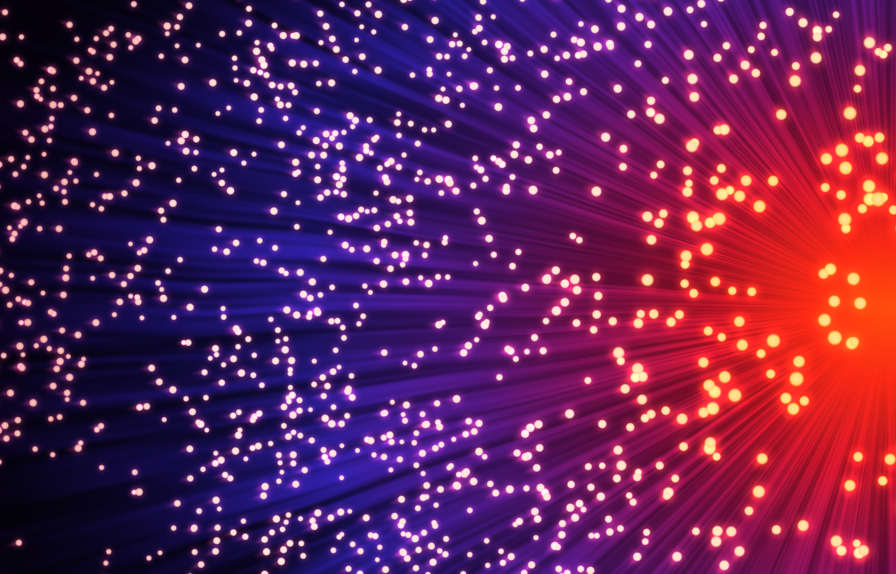
Give the GLSL for this background, as a Shadertoy shader.

```glsl
// Glowing fibre-optic strands fanning out from a hot core, with scattered lit tips.

// Layout, in units of canvas height
const float CORE_X = 0.992;          // fraction of canvas width
const float CORE_Y = 0.464;
const float TIP_CELL = 0.042;
const int TIP_LAYERS = 3;
const float TIP_NEAR = 0.0105;       // tip radius beside the core
const float TIP_FAR = 0.0056;        // tip radius far away
const float TAIL_LENGTH = 0.028;
const float TAIL_GAIN = 0.36;
const float HALO_GAIN = 0.45;

// Background colours by distance from the core
const int STOPS = 8;
const float STOP_AT[STOPS] = float[](0.0, 0.14, 0.31, 0.49, 0.73, 1.02, 1.28, 1.58);
const vec3 STOP_COLOR[STOPS] = vec3[](
    vec3(1.00, 0.30, 0.05), vec3(0.98, 0.16, 0.08),
    vec3(0.76, 0.08, 0.16), vec3(0.50, 0.06, 0.28),
    vec3(0.29, 0.08, 0.44), vec3(0.14, 0.09, 0.49),
    vec3(0.07, 0.04, 0.27), vec3(0.03, 0.01, 0.09));

const vec3 TIP_GOLD = vec3(1.00, 0.82, 0.36);
const vec3 TIP_PALE = vec3(1.00, 0.87, 0.86);
const vec3 TIP_ROSE = vec3(0.92, 0.60, 0.60);
const vec3 HALO_WARM = vec3(1.00, 0.26, 0.08);
const vec3 HALO_PINK = vec3(0.72, 0.20, 0.42);

float hash(vec2 p) {
    vec3 q = fract(p.xyx * 0.1031);
    q += dot(q, q.yzx + 33.33);
    return fract((q.x + q.y) * q.z);
}

float noise(vec2 p) {
    vec2 i = floor(p), f = fract(p);
    f = f * f * (3.0 - 2.0 * f);
    return mix(mix(hash(i), hash(i + vec2(1, 0)), f.x),
               mix(hash(i + vec2(0, 1)), hash(i + vec2(1, 1)), f.x), f.y);
}

float bump(float x, float center, float width) {
    float t = (x - center) / width;
    return exp(-t * t);
}

vec3 glowColor(float d) {
    vec3 color = STOP_COLOR[0];
    for (int i = 1; i < STOPS; i++)
        color = mix(color, STOP_COLOR[i], clamp((d - STOP_AT[i - 1]) / (STOP_AT[i] - STOP_AT[i - 1]), 0.0, 1.0));
    return color;
}

// Radial strands: soft shadows plus fine bright threads
vec3 strands(vec2 q) {
    float d = length(q);
    float spread = length(q * vec2(1.0, q.y > 0.0 ? 1.3 : 1.1));
    float angle = atan(q.y, -q.x) + 0.012 * noise(q * 5.0 + 20.0) + 10.0;
    float broad = noise(vec2(angle * 19.0, d * 1.6));
    float medium = noise(vec2(angle * 52.0, d * 2.4 + 7.0));
    float fine = noise(vec2(angle * 125.0, d * 3.5 + 13.0));
    float weave = 0.25 * broad + 0.4 * medium + 0.35 * fine;
    float contrast = smoothstep(0.05, 0.4, d) * mix(0.5, 1.0, smoothstep(0.6, 1.2, d));
    vec3 color = glowColor(spread);
    color *= mix(1.0, mix(0.42, 1.5, smoothstep(0.15, 0.85, weave)), contrast);

    // Edges of the fan fall into shadow at the far corners
    float corner = smoothstep(0.95, 1.45, d) * smoothstep(0.22, 0.5, abs(q.y));
    return color * (1.0 - 0.45 * corner);
}

// Chance that a cell holds a tip: clumped, densest in the middle left
float tipDensity(vec2 p, float aspect) {
    float x = p.x / aspect;
    float band = 0.17 + 0.36 * bump(x, 0.42, 0.24)
               + 0.30 * bump(x, 0.05, 0.09) * bump(p.y, 0.56, 0.3);
    band *= 1.0 - 0.7 * bump(x, 0.0, 0.25) * bump(p.y, 0.0, 0.2);
    return band * mix(0.45, 1.75, smoothstep(0.25, 0.75, noise(p * 13.0 + 3.0)));
}

// One layer of lit tips with halos and short outward tails
vec3 addTips(vec3 color, vec2 p, vec2 core, float aspect, float layer) {
    vec2 cell = floor(p / TIP_CELL);
    float pixel = 1.0 / iResolution.y;
    for (int j = -1; j <= 1; j++)
    for (int i = -1; i <= 1; i++) {
        vec2 id = cell + vec2(i, j);
        vec2 seed = id + 50.0 + layer * 71.0;
        vec2 tip = (id + vec2(hash(seed), hash(seed + 217.0))) * TIP_CELL;
        if (hash(seed + 431.0) > tipDensity(tip, aspect)) continue;

        float reach = length(tip - core);
        float vary = hash(seed + 619.0);
        float radius = mix(TIP_NEAR, TIP_FAR, smoothstep(0.1, 0.9, reach));
        radius *= mix(0.72, 1.15, vary);
        vec2 off = p - tip;
        vec2 outward = (tip - core) / max(reach, 0.001);
        float along = dot(off, outward);
        float across = dot(off, vec2(-outward.y, outward.x));
        float dist = length(off);

        vec3 halo = mix(HALO_WARM, HALO_PINK, smoothstep(0.3, 0.75, reach));
        vec3 tint = mix(TIP_GOLD, TIP_PALE, smoothstep(0.25, 0.65, reach));
        tint = mix(tint, TIP_ROSE, smoothstep(1.15, 1.5, reach));
        float tail = bump(across, 0.0, radius * 0.65) * smoothstep(0.0, radius, along)
                   * (1.0 - smoothstep(0.0, TAIL_LENGTH, along)) * step(0.5, vary);
        color += halo * (HALO_GAIN * bump(dist, 0.0, radius * 1.6) + TAIL_GAIN * tail);
        float soft = max(pixel, radius * 0.25);
        float disc = 1.0 - smoothstep(radius - soft, radius + soft, dist);
        vec3 hot = mix(tint, vec3(1.0, 0.96, 0.86), 0.5 * bump(dist, 0.0, radius * 0.7));
        color = mix(color, hot, disc);
    }
    return color;
}

void mainImage(out vec4 fragColor, in vec2 fragCoord) {
    float aspect = iResolution.x / iResolution.y;
    vec2 p = fragCoord / iResolution.y;
    vec2 core = vec2(CORE_X * aspect, CORE_Y);
    vec3 color = strands(p - core);
    for (int layer = 0; layer < TIP_LAYERS; layer++)
        color = addTips(color, p, core, aspect, float(layer));
    fragColor = vec4(clamp(color, 0.0, 1.0), 1.0);
}
```
